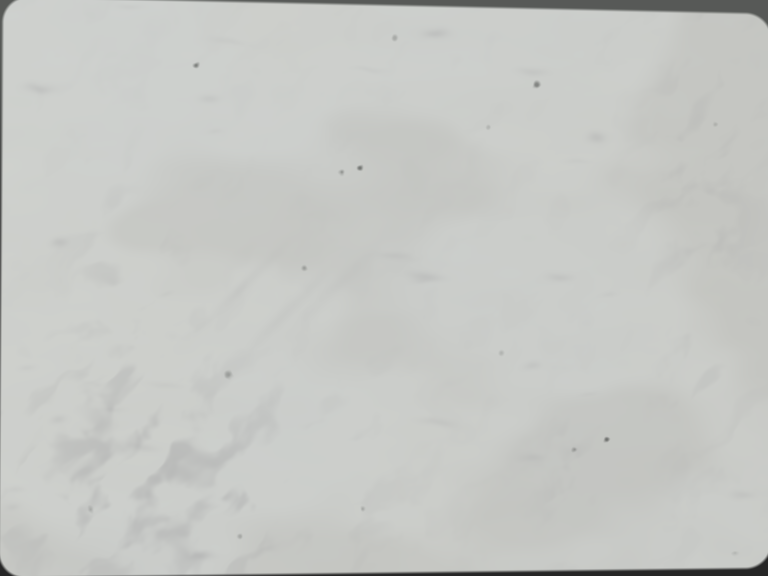
Give the GLSL for this texture, as a WebGL 1 fragment shader.

```glsl
precision highp float;
uniform vec2 u_resolution;

#define CARD_LIGHT vec3(0.812, 0.822, 0.811)
#define CARD_SHADE vec3(0.755, 0.759, 0.744)
#define SMUDGE_TINT vec3(0.640, 0.640, 0.645)
#define SPECK_TINT vec3(0.29, 0.30, 0.29)
#define TABLE_TOP vec3(0.34, 0.35, 0.34)
#define TABLE_BOTTOM vec3(0.15, 0.15, 0.15)
#define CORNER_RADIUS 0.045
#define EDGE_BLUR 0.0035

float hash(vec2 p) {
  vec3 q = fract(vec3(p.xyx) * 0.1031);
  q += dot(q, q.yzx + 33.33);
  return fract((q.x + q.y) * q.z);
}

vec2 hash2(float n) {
  return vec2(hash(vec2(n, 3.7)), hash(vec2(n, 19.3)));
}

float noise(vec2 p) {
  vec2 i = floor(p), f = fract(p);
  f = f * f * (3.0 - 2.0 * f);
  return mix(mix(hash(i), hash(i + vec2(1.0, 0.0)), f.x),
             mix(hash(i + vec2(0.0, 1.0)), hash(i + 1.0), f.x), f.y);
}

float fbm(vec2 p) {
  float sum = 0.0, amp = 0.571;
  for (int i = 0; i < 3; i++) {
    sum += amp * noise(p);
    p = mat2(0.8, 0.6, -0.6, 0.8) * p * 2.0 + 7.3;
    amp *= 0.5;
  }
  return sum;
}

// Soft elliptical falloff
float blob(vec2 d, vec2 size) {
  d /= size;
  return exp(-dot(d, d));
}

// Rounded card, slightly out of square
float cardDistance(vec2 p, float aspect) {
  float bottom = 0.0125 * p.x - 0.003;
  float top = 1.006 - 0.0225 * p.x;
  float left = 0.007 * p.y - 0.002;
  vec2 halfSize = 0.5 * vec2(aspect + 0.006 - left, top - bottom);
  vec2 d = abs(p - vec2(left, bottom) - halfSize) - halfSize + CORNER_RADIUS;
  return length(max(d, 0.0)) + min(max(d.x, d.y), 0.0) - CORNER_RADIUS;
}

// Small slanted wisps, mostly at the lower left
float wisps(vec2 p) {
  vec2 warp = vec2(fbm(p * 13.0), fbm(p * 13.0 + 31.0)) - 0.5;
  vec2 q = 0.7071 * vec2(p.x + p.y, p.y - p.x) + 0.05 * warp;
  float cloud = smoothstep(0.52, 0.80, fbm(q * vec2(16.0, 25.0) + 4.0));
  float area = blob(p - vec2(0.28, 0.16), vec2(0.28, 0.17))
             + 0.5 * blob(p - vec2(0.22, 0.48), vec2(0.08, 0.18))
             + 0.45 * blob(p - vec2(1.22, 0.60), vec2(0.08, 0.40))
             + 0.4 * blob(p - vec2(0.99, 0.16), vec2(0.04, 0.12));
  return cloud * (area + 0.1);
}

// Short, nearly level rub marks
float dashes(vec2 p, float aspect) {
  float sum = 0.0;
  for (int i = 0; i < 30; i++) {
    float n = float(i) + 1.0;
    vec2 center = hash2(n * 2.3) * vec2(aspect, 1.0);
    vec2 r = hash2(n * 5.9 + 60.0);
    vec2 d = p - center;
    d.y += (r.x - 0.5) * 0.3 * d.x + 0.006 * (noise(p * 40.0) - 0.5);
    sum += (0.09 + 0.24 * r.y * r.y) * blob(d, vec2(0.010 + 0.020 * r.x, 0.004 + 0.005 * r.y));
  }
  return sum;
}

// Long faint diagonal wipes near the middle
float streaks(vec2 p) {
  float sum = 0.0;
  for (int i = 0; i < 3; i++) {
    float n = float(i);
    vec2 d = p - vec2(0.42 + 0.08 * n, 0.50 - 0.04 * mod(n, 2.0));
    vec2 along = 0.7071 * vec2(d.x + d.y, d.y - d.x);
    sum += (0.16 - 0.03 * n) * blob(along, vec2(0.09, 0.009 + 0.002 * n));
  }
  return sum * (0.6 + 0.6 * noise(p * 18.0));
}

// Soft dark grains, a few strong and most faint
float specks(vec2 p, float aspect) {
  float sum = 0.0;
  for (int i = 0; i < 16; i++) {
    float n = float(i) + 1.0;
    vec2 center = (0.04 + 0.92 * hash2(n * 7.1 + 11.0)) * vec2(aspect, 1.0);
    vec2 r = hash2(n * 3.3 + 140.0);
    float size = 0.0058 + 0.004 * r.x * r.x;
    float d = length(p - center) + 0.004 * (noise(p * 130.0) - 0.5);
    sum = max(sum, (0.18 + 0.6 * r.y * r.y) * (1.0 - smoothstep(0.0, size, d)));
  }
  return sum;
}

void main() {
  vec2 p = gl_FragCoord.xy / u_resolution.y;
  float aspect = u_resolution.x / u_resolution.y;

  // Card surface: light upper left, with greyer patches towards the right
  float slope = 0.45 * (p.x / aspect - 0.5) - 0.20 * (p.y - 0.5);
  float patches = fbm(p * vec2(3.0, 4.5) + 12.0) + 0.5 * slope;
  float tone = 0.76 - 0.5 * slope - 0.42 * smoothstep(0.46, 0.66, patches);
  tone += 0.16 * (fbm(p * vec2(8.0, 17.0)) - 0.5);
  vec3 color = mix(CARD_SHADE, CARD_LIGHT, clamp(tone, 0.0, 1.0));
  color += vec3(0.004, 0.001, -0.006) * (noise(p * 4.0 + 50.0) - 0.4);

  // Marks
  float smudge = 0.42 * wisps(p) + dashes(p, aspect) + streaks(p);
  color = mix(color, SMUDGE_TINT, clamp(smudge, 0.0, 0.6));
  color = mix(color, SPECK_TINT, specks(p, aspect));

  // Table showing past the card edge
  float edge = cardDistance(p, aspect);
  vec3 table = mix(TABLE_BOTTOM, TABLE_TOP, smoothstep(0.5, 0.95, p.y));
  color = mix(color, table, smoothstep(-EDGE_BLUR, EDGE_BLUR, edge));

  gl_FragColor = vec4(color, 1.0);
}
```
